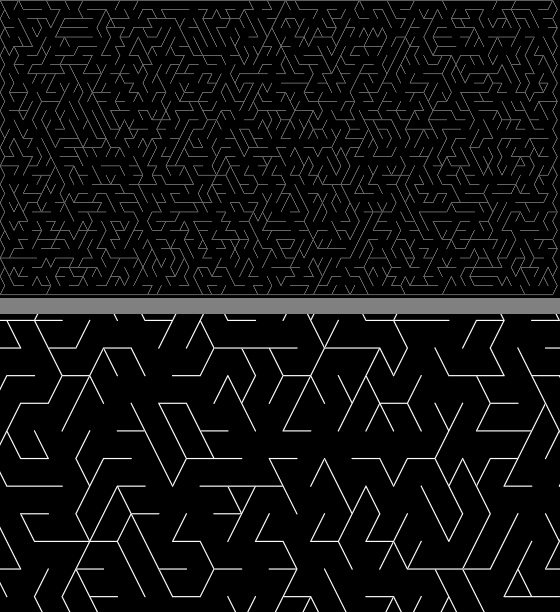
Top: the whole. Bottom: its middle third, enlarged.
This pattern is drawn by a Shadertoy shader. Its source:

```glsl
// Thin white maze walls on black, laid along the edges of a triangular lattice.
// Every inner lattice point grows one wall towards a neighbour; closed loops
// are opened, so the walls join into branching trees inside a zigzag frame.

const vec2 MAZE = vec2(60.0, 32.0); // columns and rows of the lattice

float hash(vec2 p) {
    return fract(sin(dot(p, vec2(127.1, 311.7))) * 43758.5453);
}

// Lattice offset of the neighbour in direction k (0 to 5, 60 degrees apart)
vec2 neighbour(float k) {
    float angle = k * 1.0471976;
    return round(2.0 * vec2(cos(angle), sin(angle) * 1.1547)) * 0.5;
}

bool onBorder(vec2 v) {
    return v.x < 0.75 || v.x > MAZE.x - 0.25 || v.y < 0.5 || v.y > MAZE.y - 0.5;
}

// Small blocks share a direction, from which single points turn away
float heading(vec2 v) {
    float shared = floor(6.0 * hash(floor(v * 0.5) + 7.0));
    float turn = floor(3.0 * hash(v + 31.5)) - 1.0;
    float free = floor(6.0 * hash(v + 83.5));
    return hash(v + 57.0) < 0.25 ? free : mod(shared + turn + 6.0, 6.0);
}

// Direction of the wall; one point of each short loop turns its wall around
float wallDirection(vec2 v) {
    float first = heading(v);
    float rank = hash(v);
    vec2 walker = v;
    for (int i = 0; i < 6; i++) {
        walker += neighbour(heading(walker));
        if (distance(walker, v) < 0.1) return mod(first + 3.0, 6.0);
        if (onBorder(walker) || hash(walker) > rank) break;
    }
    return first;
}

float segmentDistance(vec2 p, vec2 a, vec2 ab) {
    vec2 ap = p - a;
    return length(ap - ab * clamp(dot(ap, ab) / dot(ab, ab), 0.0, 1.0));
}

// Straight top and bottom, zigzag left and right
float frameDistance(vec2 p) {
    float d = min(segmentDistance(p, vec2(0.0), vec2(MAZE.x, 0.0)),
                  segmentDistance(p, vec2(0.0, MAZE.y), vec2(MAZE.x, 0.0)));
    float zigzag = 0.5 - 0.5 * abs(mod(p.y, 2.0) - 1.0);
    if (p.y > 0.0 && p.y < MAZE.y) {
        float side = min(abs(p.x - zigzag), abs(p.x - MAZE.x - zigzag));
        d = min(d, side * 0.894);
    }
    return d;
}

void mainImage(out vec4 fragColor, in vec2 fragCoord) {
    // Lattice units, counted from the top left corner
    float cell = 0.0309;
    vec2 canvas = vec2(fragCoord.x, iResolution.y - fragCoord.y) / iResolution.y;
    vec2 p = (canvas - 0.0006) / cell;

    // Nearest wall among those grown from the four surrounding points
    float d = frameDistance(p);
    for (int j = 0; j < 2; j++) {
        float row = floor(p.y) + float(j);
        float shift = 0.5 * mod(row, 2.0);
        for (int i = 0; i < 2; i++) {
            vec2 v = vec2(floor(p.x - shift) + shift + float(i), row);
            if (onBorder(v)) continue;
            d = min(d, segmentDistance(p, v, neighbour(wallDirection(v))));
        }
    }

    // Share of the pixel covered by the thin line
    float pixel = 1.0 / (iResolution.y * cell);
    float width = 0.0013 / cell;
    float cover = clamp(0.5 * (pixel + width) - d, 0.0, min(pixel, width)) / pixel;
    fragColor = vec4(vec3(cover), 1.0);
}
```
